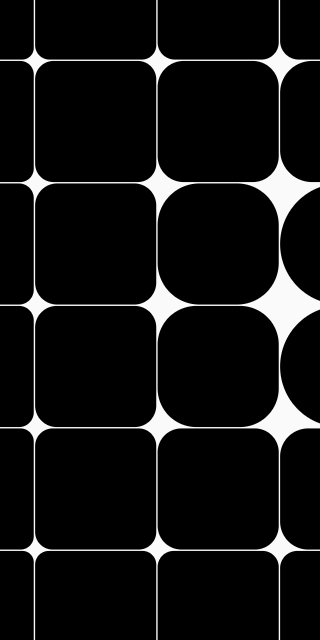
Write a Shadertoy shader that draws this pattern.

```glsl
#define PITCH 0.3828               // tile spacing, canvas width = 1
#define GRID_ORIGIN vec2(0.1076, 0.2805)
#define LINE_WIDTH 0.0043
#define FOCUS vec2(1.0625, 1.083)  // tiles are roundest near here
#define ROUNDING 0.0536            // corner radius times distance to focus
#define TILE_COLOR vec3(0.0)
#define GAP_COLOR vec3(0.98)

float sdRoundedSquare(vec2 p, float halfSize, float radius) {
    vec2 q = abs(p) - halfSize + radius;
    return length(max(q, 0.0)) + min(max(q.x, q.y), 0.0) - radius;
}

void mainImage(out vec4 fragColor, in vec2 fragCoord) {
    float pixel = 1.0 / iResolution.x;
    vec2 uv = fragCoord * pixel;

    // Nearest tile and the position relative to its centre
    vec2 cell = floor((uv - GRID_ORIGIN) / PITCH);
    vec2 center = GRID_ORIGIN + (cell + 0.5) * PITCH;

    // Corner radius falls off with distance, up to a full circle
    float halfSize = 0.5 * (PITCH - LINE_WIDTH);
    float radius = min(ROUNDING / distance(center, FOCUS), halfSize);

    // Antialiased gap between tiles
    float dist = sdRoundedSquare(uv - center, halfSize, radius);
    float gap = clamp(0.5 + dist / pixel, 0.0, 1.0);
    fragColor = vec4(mix(TILE_COLOR, GAP_COLOR, gap), 1.0);
}
```
